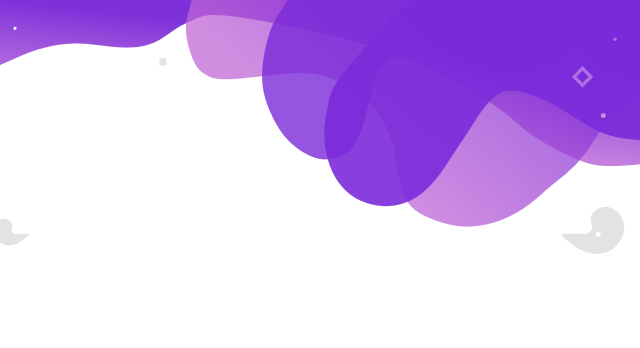
Give the GLSL for this background, as a Shadertoy shader.

```glsl
const vec2 CANVAS = vec2(7.68, 4.17);  // drawing units, y runs down from the top
const int KNOTS = 18;
const int STEPS = 5;                   // straight pieces per curve span
const vec3 VIOLET = vec3(0.48, 0.165, 0.85);
const vec3 PINK = vec3(0.76, 0.41, 0.84);
const vec3 LILAC = vec3(0.68, 0.44, 0.90);
const vec3 ROSE = vec3(0.78, 0.53, 0.87);
const vec3 GREY = vec3(0.89);
const float LOBE_ALPHA = 0.75;
const float DROP_ALPHA = 0.80;
const float FRONT_ALPHA = 0.90;
const float SMALL_SCALE = 0.57;

// Knots of the closed outlines
const vec2 WAVE[KNOTS] = vec2[](
    vec2(-0.4, 0.95), vec2(0.0, 0.78), vec2(0.45, 0.595), vec2(0.9, 0.52),
    vec2(1.5, 0.57), vec2(1.85, 0.51), vec2(2.25, 0.27), vec2(2.7, 0.185),
    vec2(4.0, 0.43), vec2(5.0, 0.76), vec2(5.87, 1.22), vec2(6.4, 1.63),
    vec2(6.9, 1.9), vec2(7.3, 1.99), vec2(8.0, 1.92), vec2(8.8, 1.7),
    vec2(9.0, -1.0), vec2(-1.0, -1.0));
const vec2 LOBE[KNOTS] = vec2[](
    vec2(2.5, -0.7), vec2(2.3, 0.0), vec2(2.23, 0.35), vec2(2.31, 0.7),
    vec2(2.46, 0.89), vec2(2.75, 0.95), vec2(3.6, 0.875), vec2(4.05, 0.97),
    vec2(4.45, 1.25), vec2(4.7, 1.68), vec2(4.78, 2.1), vec2(4.92, 2.46),
    vec2(5.25, 2.65), vec2(5.65, 2.715), vec2(6.1, 2.6), vec2(6.55, 2.28),
    vec2(7.2, 1.57), vec2(8.2, -0.6));
const vec2 DROP[KNOTS] = vec2[](
    vec2(3.75, -0.5), vec2(3.45, 0.0), vec2(3.25, 0.35), vec2(3.15, 0.8),
    vec2(3.18, 1.17), vec2(3.36, 1.56), vec2(3.6, 1.8), vec2(3.88, 1.91),
    vec2(4.16, 1.83), vec2(4.32, 1.6), vec2(4.42, 1.25), vec2(4.52, 0.88),
    vec2(4.72, 0.7), vec2(5.1, 0.68), vec2(5.6, 0.85), vec2(6.2, 0.9),
    vec2(6.9, 0.5), vec2(7.0, -0.6));
const vec2 FRONT[KNOTS] = vec2[](
    vec2(5.6, -0.4), vec2(4.95, 0.0), vec2(4.1, 0.9), vec2(3.92, 1.35),
    vec2(3.9, 1.75), vec2(4.02, 2.12), vec2(4.26, 2.37), vec2(4.6, 2.47),
    vec2(4.93, 2.4), vec2(5.22, 2.16), vec2(5.55, 1.68), vec2(5.87, 1.22),
    vec2(6.15, 1.085), vec2(6.6, 1.23), vec2(7.2, 1.58), vec2(7.68, 1.68),
    vec2(8.4, 1.7), vec2(9.0, -1.5));
const vec2 COMMA[KNOTS] = vec2[](
    vec2(6.76, 2.8), vec2(6.9, 2.8), vec2(7.04, 2.8), vec2(7.1, 2.75),
    vec2(7.1, 2.69), vec2(7.09, 2.6), vec2(7.16, 2.51), vec2(7.29, 2.48),
    vec2(7.42, 2.55), vec2(7.49, 2.7), vec2(7.46, 2.85), vec2(7.37, 2.97),
    vec2(7.25, 3.03), vec2(7.12, 3.04), vec2(6.98, 3.0), vec2(6.87, 2.93),
    vec2(6.79, 2.87), vec2(6.75, 2.83));

vec2 catmullRom(vec2 a, vec2 b, vec2 c, vec2 d, float t) {
    return b + 0.5 * t * (c - a + t * (2.0 * a - 5.0 * b + 4.0 * c - d
         + t * (3.0 * (b - c) + d - a)));
}

// Signed distance to a closed spline, negative inside
float blob(vec2 p, vec2 knot[KNOTS]) {
    float nearest = 1e3, side = 1.0;
    vec2 start = knot[0];
    for (int i = 0; i < KNOTS; i++) {
        vec2 a = knot[(i + KNOTS - 1) % KNOTS], b = knot[i];
        vec2 c = knot[(i + 1) % KNOTS], d = knot[(i + 2) % KNOTS];
        for (int j = 1; j <= STEPS; j++) {
            vec2 end = catmullRom(a, b, c, d, float(j) / float(STEPS));
            vec2 e = end - start, w = p - start;
            vec2 gap = w - e * clamp(dot(w, e) / max(dot(e, e), 1e-6), 0.0, 1.0);
            nearest = min(nearest, dot(gap, gap));
            if ((start.y > p.y) != (end.y > p.y) &&
                p.x < start.x + e.x * w.y / e.y) side = -side;
            start = end;
        }
    }
    return side * sqrt(nearest);
}

float disc(vec2 p, vec2 centre, float radius) {
    return length(p - centre) - radius;
}

void mainImage(out vec4 fragColor, in vec2 fragCoord) {
    vec2 uv = fragCoord / iResolution.xy;
    vec2 p = vec2(uv.x, 1.0 - uv.y) * CANVAS;
    float soft = 0.7 * CANVAS.y / iResolution.y;
    #define FILL(tint, alpha, d) color = mix(color, tint, (alpha) * smoothstep(soft, -soft, d))
    vec3 color = vec3(1.0);

    // Translucent layers, back to front
    float waveTone = clamp(0.72 * p.y - 0.08 * p.x, 0.0, 1.0);
    FILL(mix(VIOLET, PINK, waveTone), mix(0.97, 0.75, waveTone), blob(p, WAVE));
    float lobeTone = clamp((p.x - 1.2 * p.y - 1.9) / 4.6, 0.0, 1.0);
    FILL(mix(PINK, VIOLET, lobeTone), LOBE_ALPHA, blob(p, LOBE));
    FILL(VIOLET, DROP_ALPHA, blob(p, DROP));
    FILL(VIOLET, FRONT_ALPHA, blob(p, FRONT));

    // Grey ornaments; the small comma is a mirrored copy
    vec2 mirrored = vec2(0.34 - p.x, p.y - 2.62) / SMALL_SCALE + vec2(6.75, 2.48);
    FILL(GREY, 1.0, blob(p, COMMA));
    FILL(GREY, 1.0, blob(mirrored, COMMA) * SMALL_SCALE);
    vec2 square = abs(p - vec2(1.955, 0.74));
    FILL(GREY, 1.0, max(square.x, square.y) - 0.042);

    // Diamond ring and dots
    vec2 diamond = abs(p - vec2(6.99, 0.92));
    FILL(LILAC, 1.0, abs((diamond.x + diamond.y) * 0.7071 - 0.071) - 0.02);
    FILL(LILAC, 1.0, disc(p, vec2(7.38, 0.47), 0.02));
    FILL(ROSE, 1.0, disc(p, vec2(7.24, 1.385), 0.03));
    FILL(vec3(1.0), 1.0, disc(p, vec2(0.18, 0.34), 0.018));
    FILL(vec3(1.0), 1.0, disc(p, vec2(7.18, 2.81), 0.03));

    fragColor = vec4(color, 1.0);
}
```
